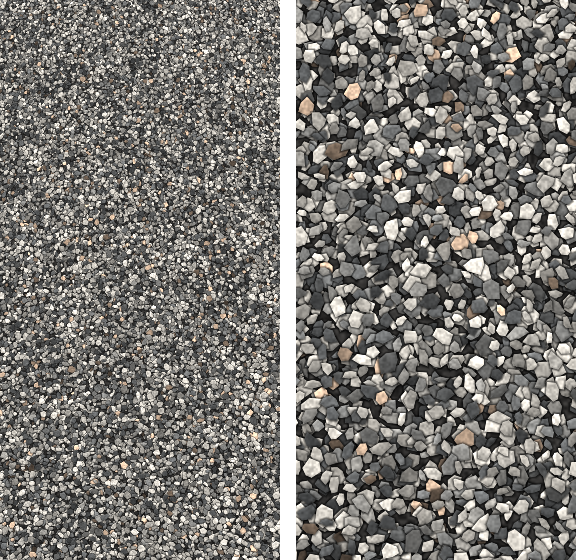
Left, the full canvas; right, a detail of the centre.
A Shadertoy shader for this texture:

```glsl
// Crushed grey gravel seen at a slant, with the stones shrinking towards the top.
// Layers of jittered cells each hold one angular stone, cut from half planes,
// and are painted from the lowest layer up with contact shadows and lit bevels.

#define CELLS 38.0          // stone cells across the lower edge
#define RECEDE 0.19         // how fast the stones shrink upwards
#define LAYERS 4
#define SIDES 6
#define DARKEST 0.25        // tone range of the stones
#define LIGHTEST 0.96
#define SHADOW 0.55         // strength of contact shadows
#define SHADOW_WIDTH 0.15   // in cells
#define BEVEL_LIGHT 0.14
#define GRAIN 0.24          // mineral speckle
#define TAN_SHARE 0.05      // share of rusty stones

const float TAU = 6.28319;

vec3 hash3(vec2 p) {
    vec3 q = fract(p.xyx * vec3(0.1031, 0.1030, 0.0973));
    q += dot(q, q.yxz + 33.33);
    return fract((q.xxy + q.yzz) * q.zyx);
}

float noise(vec2 p) {
    vec2 i = floor(p), f = fract(p);
    f = f * f * (3.0 - 2.0 * f);
    float low = mix(hash3(i).x, hash3(i + vec2(1, 0)).x, f.x);
    float high = mix(hash3(i + vec2(0, 1)).x, hash3(i + vec2(1, 1)).x, f.x);
    return mix(low, high, f.y);
}

mat2 rotation(float a) {
    float c = cos(a), s = sin(a);
    return mat2(c, s, -s, c);
}

// Distance to an irregular convex stone in x, direction of its nearest side in yz.
vec3 stoneShape(vec2 p, vec2 radii, float angle, vec2 id) {
    vec2 q = (p * rotation(angle)) / radii;
    float dist = -9.0;
    vec2 side = vec2(0);
    for (int i = 0; i < SIDES; i++) {
        vec3 h = hash3(id + float(i) * vec2(7.3, 3.1) + 19.0);
        float a = (float(i) + 0.7 * (h.x - 0.5)) * TAU / float(SIDES);
        vec2 n = vec2(cos(a), sin(a));
        float d = (dot(q, n) - mix(0.72, 1.0, h.y)) / length(n / radii);
        if (d > dist) {
            dist = d;
            side = n / radii;
        }
    }
    return vec3(dist, rotation(angle) * normalize(side));
}

// Cool dark slate through to warm pale granite, with a few rusty stones.
vec3 stoneColour(float tone, float kind) {
    vec3 tint = mix(vec3(0.98, 1.0, 1.01), vec3(1.025, 1.0, 0.955),
                    smoothstep(0.3, 0.7, tone + 0.3 * (kind - 0.5)));
    if (kind < TAN_SHARE) tint = vec3(1.14, 0.98, 0.84);
    return tone * tint;
}

void mainImage(out vec4 fragColor, in vec2 fragCoord) {
    // Ground coordinates, counted in cells
    vec2 uv = fragCoord / iResolution.x;
    float depth = 1.0 / (1.0 - RECEDE * uv.y);
    vec2 ground = CELLS * vec2((uv.x - 0.5) * depth, log(depth) / RECEDE) + 100.0;
    float pixel = CELLS * depth / iResolution.x;

    // Dark grit in the gaps
    float speckle = noise(ground * 4.3) - 0.5;
    float fine = noise(ground * 8.7 + 31.0) - 0.5;
    vec3 colour = vec3(0.19, 0.185, 0.18) * (1.0 + 0.9 * speckle);
    float patches = 0.12 * (noise(ground * 0.22) - 0.5);

    for (int layer = 0; layer < LAYERS; layer++) {
        vec2 p = ground + float(layer) * vec2(0.37, 0.61);
        vec2 cell = floor(p);
        // Far rows first, so that nearer stones overlap them
        for (int j = 1; j >= -1; j--)
        for (int i = -1; i <= 1; i++) {
            vec2 home = cell + vec2(i, j);
            vec2 id = home + float(layer) * 171.0;
            vec3 place = hash3(id), build = hash3(id + 57.0), look = hash3(id + 113.0);

            vec2 offset = p - home - 0.5 - 0.8 * (place.xy - 0.5);
            float radius = mix(0.34, 0.62, build.x * build.x);
            vec2 radii = radius * vec2(1.0, mix(0.5, 0.95, build.y));
            vec3 shape = stoneShape(offset, radii, place.z * TAU, id);
            float dist = shape.x;

            // Contact shadow on whatever lies beneath
            colour *= 1.0 - SHADOW * (1.0 - smoothstep(0.0, SHADOW_WIDTH, dist));

            // Stone face: tone, tilt, bevelled rim and speckle
            float tone = mix(DARKEST, LIGHTEST, look.x) + patches;
            float rim = smoothstep(-0.2, -0.02, dist);
            float light = dot(shape.yz, normalize(vec2(-0.4, 1.0)));
            float tilt = dot(offset / radius, build.yz - 0.5);
            float shade = 1.0 + BEVEL_LIGHT * rim * light + 0.15 * tilt
                        + GRAIN * (speckle + fine);
            vec3 face = stoneColour(tone, look.y) * shade;
            float cover = 1.0 - smoothstep(-0.5 * pixel, 0.5 * pixel, dist);
            colour = mix(colour, face, cover);
        }
    }
    fragColor = vec4(clamp(colour, 0.0, 1.0), 1.0);
}
```
